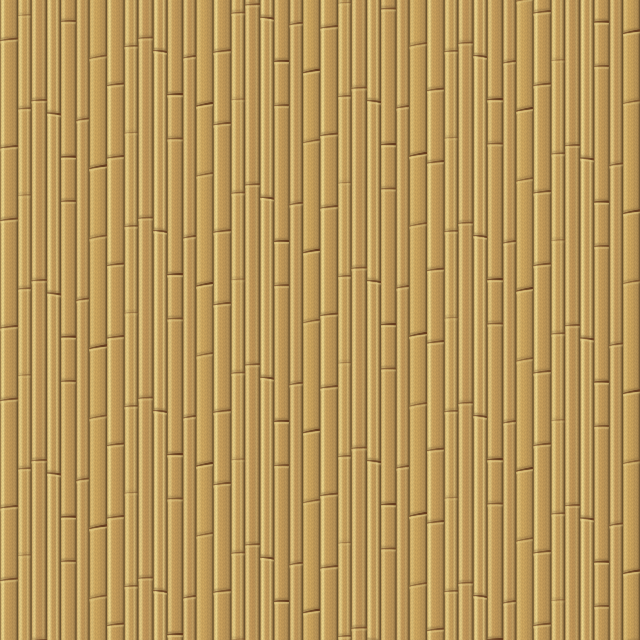
A Shadertoy shader for this texture:

```glsl
#define TILES 6.0          // groups of canes across
#define CANES 7            // canes in one group
#define RISE 1.6875        // vertical period, in group widths
#define GRAIN 0.035        // strength of the speckle
#define KNOT_WIDTH 0.0075  // half thickness of a knot line
#define TAN vec3(0.73, 0.56, 0.33)
#define GOLD vec3(0.79, 0.64, 0.36)
#define SHADE vec3(0.64, 0.50, 0.295)
#define LIGHT vec3(0.91, 0.84, 0.56)
#define GAP vec3(0.37, 0.29, 0.16)
#define KNOT vec3(0.38, 0.22, 0.11)

// Left edge of every cane within its group
const float EDGE[8] = float[](0.0, 0.166, 0.294, 0.437, 0.568, 0.714, 0.838, 1.0);

// Vertical shift of each group, in periods
const float SHIFT[6] = float[](0.0, 0.653, 0.468, 0.931, 0.681, 0.25);

// First knot, second knot, strength of the second, tilt
const vec4 KNOTS[7] = vec4[](
    vec4(0.815, 0.218, 0.80, -0.020), vec4(0.602, 0.083, 0.40, -0.008),
    vec4(0.556, 0.0, 0.0, -0.008), vec4(0.630, 0.0, 0.0, 0.014),
    vec4(0.870, 0.116, 0.75, -0.004), vec4(0.662, 0.0, 0.0, -0.020),
    vec4(0.926, 0.315, 0.65, -0.030));

// Goldness, left highlight, right highlight, strength of the first knot
const vec4 LOOK[7] = vec4[](
    vec4(0.6, 0.90, 0.10, 0.80), vec4(0.6, 0.80, 0.45, 0.65),
    vec4(0.2, 0.80, 0.30, 0.70), vec4(0.4, 0.90, 0.60, 0.90),
    vec4(0.5, 0.65, 0.10, 1.00), vec4(0.2, 0.75, 0.25, 0.75),
    vec4(0.9, 0.45, 0.10, 1.00));

float bell(float x, float width) {
    x /= width;
    return exp(-x * x);
}

// Layered sines: staggered speckle plus fine lengthwise fibres
float grain(vec2 q) {
    float dots = sin(q.x * 190.0 + 1.5 * sin(q.y * 37.0))
               * sin(q.y * 173.0 + 2.0 * sin(q.x * 91.0));
    return dots + 0.5 * sin(q.x * 251.0 + 0.6 * sin(q.y * 9.0));
}

// Signed distance below a knot that recurs once per period
float knotOffset(float y, float phase, float across, float tilt) {
    float bow = 0.010 * (across - 0.5) * (across - 0.5);
    float d = y - phase * RISE - tilt * (across - 0.5) - bow;
    return d - RISE * round(d / RISE);
}

void mainImage(out vec4 fragColor, in vec2 fragCoord) {
    vec2 uv = fragCoord / iResolution.xy;
    vec2 p = vec2(uv.x, 1.0 - uv.y) * TILES;
    float pixel = TILES / iResolution.y;
    int group = int(mod(floor(p.x), TILES));
    vec2 q = vec2(fract(p.x), p.y - SHIFT[group] * RISE);

    // Find the cane
    int cane = 0;
    for (int i = 1; i < CANES; i++) cane += int(step(EDGE[i], q.x));
    float fromLeft = q.x - EDGE[cane];
    float fromRight = EDGE[cane + 1] - q.x;
    float across = fromLeft / (fromLeft + fromRight);
    vec4 look = LOOK[cane];
    vec4 knots = KNOTS[cane];

    // Rounded body with lengthwise highlights
    vec3 color = mix(TAN, GOLD, look.x);
    color = mix(color, SHADE, 0.85 * smoothstep(0.4, 0.95, across));
    color = mix(color, LIGHT, look.y * bell(fromLeft - 0.026, 0.017));
    color = mix(color, LIGHT, look.z * bell(fromRight - 0.034, 0.011));
    color *= 1.0 + GRAIN * grain(q);

    // Knots: soft shadow above, pale lip below, dark line between
    float bulge = 0.0;
    float line = 0.0;
    for (int k = 0; k < 2; k++) {
        float strength = k == 0 ? look.w : knots.z;
        float d = knotOffset(q.y, k == 0 ? knots.x : knots.y, across, knots.w);
        float width = KNOT_WIDTH * (0.6 + 0.6 * strength * across + 0.2 * strength);
        color = mix(color, SHADE * 0.8, 0.45 * strength * bell(d + 0.016, 0.014));
        color = mix(color, LIGHT, 0.55 * strength * bell(d - 0.020, 0.009));
        float ink = 1.0 - smoothstep(width - 0.5 * pixel, width + 0.5 * pixel, abs(d));
        line = max(line, ink * strength * (0.65 + 0.35 * across));
        bulge = max(bulge, strength * bell(d - 0.008, 0.022));
    }

    // Dark gaps, narrowed where a knot swells
    float swell = 1.0 - 0.75 * bulge;
    float gap = 0.85 * (1.0 - smoothstep(0.0, max(0.022, pixel), fromRight));
    gap = max(gap, 0.7 * (1.0 - smoothstep(0.0, max(0.012, pixel), fromLeft)));
    color = mix(color, GAP, gap * swell);
    color = mix(color, KNOT, line);

    fragColor = vec4(color, 1.0);
}
```
